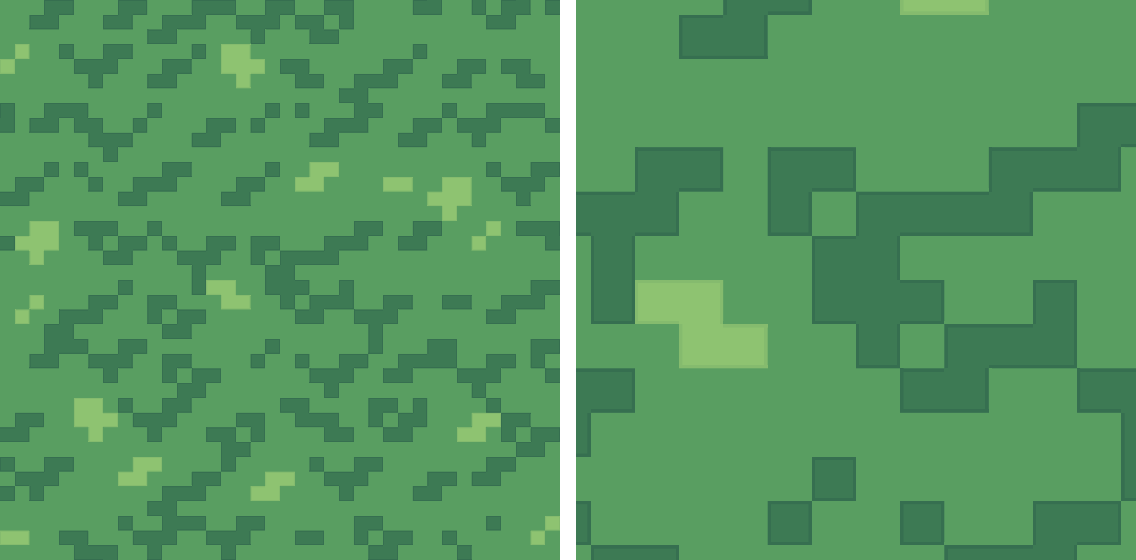
Left: the whole. Right: its middle third, enlarged.
A Shadertoy shader for this texture:

```glsl
const float CELLS = 38.0;             // square cells across the canvas
const vec2 BLOCK = vec2(5.0, 4.0);    // cells between neighbouring clumps
const float BRICK_SHIFT = 2.0;        // sideways offset of every second row
const float JITTER = 2.0;             // positions a clump may take per axis
const float LIGHT_CHANCE = 0.24;
const float MIRROR_CHANCE = 0.2;
const float DOT_CHANCE = 0.42;        // single cells between the clumps
const float LINE_WIDTH = 0.075;       // outline, in cells
const float SOFTNESS = 0.4;           // edge blur, in pixels

const vec3 GRASS = vec3(0.35, 0.62, 0.38);
const vec3 SHADE = vec3(0.24, 0.48, 0.33);
const vec3 SHADE_LINE = vec3(0.21, 0.435, 0.312);
const vec3 LIGHT = vec3(0.555, 0.765, 0.445);
const vec3 LIGHT_LINE = vec3(0.52, 0.735, 0.43);

const int KIND_GRASS = 0;
const int KIND_SHADE = 1;
const int KIND_LIGHT = 2;

// Integer hash giving three values from 0 to 1
vec3 hash3(vec2 p) {
    uvec3 v = uvec3(uint(p.x + 64.0), uint(p.y + 64.0), 29u);
    v = v * 1664525u + 1013904223u;
    for (int i = 0; i < 2; i++) {
        v.x += v.y * v.z;
        v.y += v.z * v.x;
        v.z += v.x * v.y;
        v ^= v >> 16u;
    }
    return vec3(v & 0xffffu) / 65536.0;
}

// Two-cell and four-cell shapes shared by both colours
bool dash(vec2 p) { return p.y == 0.0 && abs(p.x - 0.5) < 0.6; }
bool diagonal(vec2 p) { return p.x == p.y && abs(p.y - 0.5) < 0.6; }
bool stepPair(vec2 p) { return abs(p.x - p.y - 0.5) < 0.6 && abs(p.y - 0.5) < 0.6; }

// Dark clumps: slanted streaks, bowls and broken rings
bool inShade(vec2 p, float pick) {
    bool stair = abs(p.x - 1.5 * p.y) < 1.3;
    if (pick < 0.08) return dash(p);
    if (pick < 0.14) return diagonal(p);
    if (pick < 0.34) return stepPair(p);
    if (pick < 0.60) return stair && abs(p.y) < 1.5;
    if (pick < 0.84) {
        bool leftArm = p == vec2(-2.0, 1.0);
        bool stub = p == vec2(0.0, -1.0);
        return (stair && abs(p.y - 0.5) < 0.6) || leftArm || stub;
    }
    bool ring = abs(p.x) + abs(p.y) == 1.0;
    return ring || p == vec2(-1.0, 1.0) || p == vec2(1.0, -1.0) || p == vec2(2.0, 0.0);
}

// Light clumps: pairs, steps and leafy crosses
bool inLight(vec2 p, float pick) {
    if (pick < 0.18) return dash(p);
    if (pick < 0.42) return diagonal(p);
    if (pick < 0.68) return stepPair(p);
    return abs(p.x) + abs(p.y) < 1.5 || p == vec2(1.0);
}

// Kind of one cell: search the clumps of the surrounding blocks
int cellKind(vec2 cell) {
    int kind = KIND_GRASS;
    for (int j = -1; j <= 1; j++) {
        float row = floor(cell.y / BLOCK.y) + float(j);
        float shift = BRICK_SHIFT * mod(row, 2.0);
        for (int i = -1; i <= 1; i++) {
            vec2 block = vec2(floor((cell.x - shift) / BLOCK.x) + float(i), row);
            vec3 place = hash3(block);
            vec3 style = hash3(block + vec2(101.0, 57.0));
            vec2 fromCorner = cell - block * BLOCK - vec2(shift, 0.0);
            vec2 p = fromCorner - floor(place.xy * JITTER);
            if (place.z < MIRROR_CHANCE) p.x = -p.x;

            bool isLight = style.x < LIGHT_CHANCE;
            bool dot1 = style.z < DOT_CHANCE && fromCorner == vec2(3.0, 2.0);
            bool shade = dot1 || (!isLight && inShade(p, style.y));
            if (shade) kind = max(kind, KIND_SHADE);
            if (isLight && inLight(p, style.y)) kind = KIND_LIGHT;
        }
    }
    return kind;
}

vec3 fillColor(int kind) {
    return kind == KIND_LIGHT ? LIGHT : kind == KIND_SHADE ? SHADE : GRASS;
}

vec3 lineColor(int kind) {
    return kind == KIND_LIGHT ? LIGHT_LINE : kind == KIND_SHADE ? SHADE_LINE : GRASS;
}

void mainImage(out vec4 fragColor, in vec2 fragCoord) {
    float pixel = CELLS / iResolution.y;
    float blur = SOFTNESS * pixel;
    vec2 pos = fragCoord * pixel;
    vec2 cell = floor(pos);
    vec2 local = pos - cell - 0.5;
    int kind = cellKind(cell);
    vec3 color = fillColor(kind);

    // Thin outline and smooth step towards each differing neighbour
    vec2 side = vec2(1.0, 0.0);
    for (int i = 0; i < 4; i++) {
        int other = cellKind(cell + side);
        if (other != kind) {
            float dist = 0.5 - dot(local, side);
            float line = clamp((LINE_WIDTH - dist) / blur + 0.5, 0.0, 1.0);
            color = mix(color, lineColor(kind), line);
            color = mix(color, lineColor(other), clamp(0.5 - dist / blur, 0.0, 0.5));
        }
        side = vec2(-side.y, side.x);
    }
    fragColor = vec4(color, 1.0);
}
```
